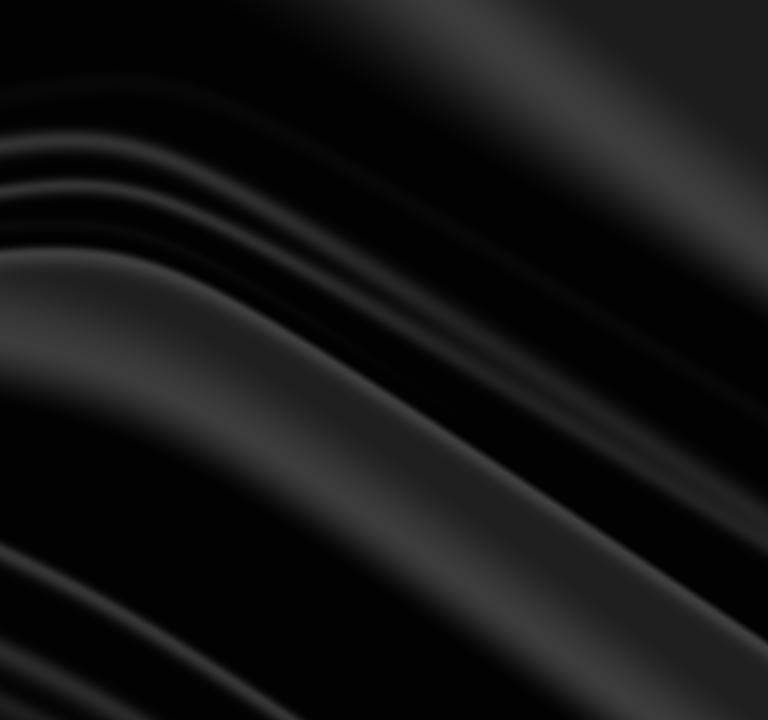
This background is drawn by a WebGL 1 fragment shader. Its source:

```glsl
precision highp float;
// Dark satin folds: soft grey sheens and thin rims sweeping down to the right.

uniform vec2 u_resolution;

const float ASPECT = 16.0 / 15.0;
const float SHADOW = 0.006;
const float SATIN = 0.115;
const float SHEEN = 0.228;
const float RIM = 0.125;
const float THREAD = 0.19;
const float MERGED_THREAD = 0.118;
const float FAINT = 0.022;

// Each fold: knee = (height, x position, roundness), slope = (mean, bend).
const vec3 VEIL_KNEE = vec3(0.036, 0.625, 0.167);
const vec2 VEIL_SLOPE = vec2(0.88, -0.15);
const vec3 CREASE_KNEE = vec3(0.056, 0.222, 0.139);
const vec2 CREASE_SLOPE = vec2(0.17, 0.44);
const vec3 UPPER_KNEE = vec3(0.140, 0.167, 0.139);
const vec2 UPPER_SLOPE = vec2(0.20, 0.44);
const vec3 LOWER_KNEE = vec3(0.203, 0.167, 0.139);
const vec2 LOWER_SLOPE = vec2(0.18, 0.43);
const vec3 RIM_KNEE = vec3(0.293, 0.181, 0.153);
const vec2 RIM_SLOPE = vec2(0.245, 0.43);
const vec3 BELLY_KNEE = vec3(0.472, 0.208, 0.208);
const vec2 BELLY_SLOPE = vec2(0.44, 0.30);
const vec3 CORNER_KNEE = vec3(0.803, 0.139, 0.208);
const vec2 CORNER_SLOPE = vec2(0.55, 0.15);

// Signed vertical distance below a hyperbolic fold line.
float below(vec2 p, vec3 knee, vec2 slope) {
  float x = p.x - knee.y;
  return p.y - knee.x - slope.x * x - slope.y * sqrt(x * x + knee.z * knee.z);
}

// Bell profile with separate widths above and below the line.
float ridge(float d, float above, float under) {
  float t = d / (d < 0.0 ? above : under);
  return exp(-t * t);
}

// Broad veil in the upper right corner.
float veil(vec2 p) {
  float d = below(p, VEIL_KNEE, VEIL_SLOPE);
  float hem = p.y - 0.028 - 0.57 * (p.x - 0.306);
  float reach = max(d - hem, 0.02);
  float fade = 1.0 - smoothstep(0.0, 1.0, d / reach);
  float inner = mix(0.105, SHEEN, smoothstep(-0.145, -0.01, d));
  return inner * fade;
}

// Two threads that widen and merge, with a faint crease above.
float threads(vec2 p) {
  float merge = smoothstep(0.15, 0.75, p.x);
  float upper = below(p, UPPER_KNEE, UPPER_SLOPE);
  float lower = below(p, LOWER_KNEE, LOWER_SLOPE);
  float crease = below(p, CREASE_KNEE, CREASE_SLOPE);
  float light = ridge(upper, mix(0.014, 0.024, merge), mix(0.016, 0.023, merge));
  light += ridge(lower, mix(0.010, 0.022, merge), mix(0.012, 0.017, merge));
  return light * mix(THREAD, MERGED_THREAD, merge)
    + FAINT * ridge(crease, 0.012, 0.018);
}

// Main satin band between a bright rim and a rounded belly.
float band(vec2 p) {
  float rim = below(p, RIM_KNEE, RIM_SLOPE);
  float belly = below(p, BELLY_KNEE, BELLY_SLOPE);
  float cover = smoothstep(-0.013, 0.005, rim);
  float fade = 1.0 - smoothstep(0.0, 0.098, belly);
  float fill = mix(SATIN, SHEEN, smoothstep(-0.115, 0.0, belly));
  float edge = RIM * ridge(rim - 0.003, 0.012, 0.018);
  float fold = 0.03 * ridge(rim + 0.036, 0.008, 0.010);
  return cover * (fill * fade + edge) + fold * (1.0 - smoothstep(0.1, 0.8, p.x));
}

// Parallel folds in the lower left corner.
float corner(vec2 p) {
  float d = below(p, CORNER_KNEE, CORNER_SLOPE);
  float light = 0.0;
  for (int i = 0; i < 3; i++) {
    float k = float(i);
    float offset = k * (0.172 - 0.033 * k);
    float width = 0.011 + 0.007 * min(k, 1.0);
    light += (0.20 - 0.045 * k) * ridge(d - offset, width, width + 0.006);
  }
  return light;
}

void main() {
  vec2 p = gl_FragCoord.xy / u_resolution;
  p = vec2(p.x * ASPECT, 1.0 - p.y);
  float light = SHADOW + veil(p) + threads(p) + band(p) + corner(p);
  gl_FragColor = vec4(vec3(light), 1.0);
}
```
